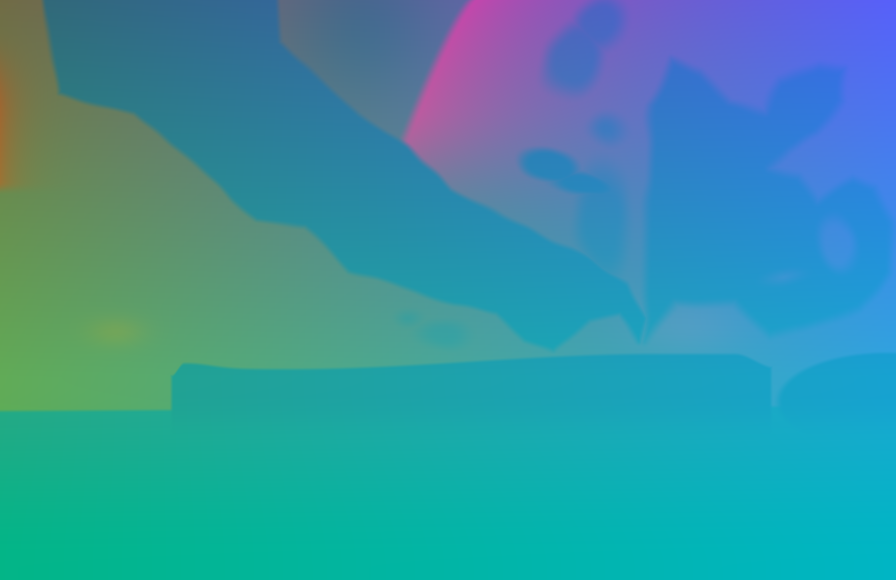
Give the GLSL for this texture map, as a Shadertoy shader.

```glsl
float hash(vec2 p) {
    return fract(sin(dot(p, vec2(127.1, 311.7))) * 4375.5);
}

float noise(vec2 p) {
    vec2 i = floor(p), f = fract(p);
    f = f * f * (3.0 - 2.0 * f);
    return mix(mix(hash(i), hash(i + vec2(1, 0)), f.x),
               mix(hash(i + vec2(0, 1)), hash(i + 1.0), f.x), f.y);
}

float polygon(vec2 p, vec2[24] v) {
    float d = dot(p - v[0], p - v[0]), s = 1.0;
    for (int i = 0, j = 23; i < 24; j = i, i++) {
        vec2 e = v[j] - v[i], w = p - v[i];
        vec2 b = w - e * clamp(dot(w, e) / dot(e, e), 0.0, 1.0);
        d = min(d, dot(b, b));
        bvec3 c = bvec3(p.y >= v[i].y, p.y < v[j].y, e.x * w.y > e.y * w.x);
        if (all(c) || all(not(c))) s = -s;
    }
    return s * sqrt(d);
}

float ellipse(vec2 p, vec2 center, vec2 radius, float angle) {
    p -= center;
    float c = cos(angle), s = sin(angle);
    p = vec2(c * p.x + s * p.y, c * p.y - s * p.x);
    return (length(p / radius) - 1.0) * min(radius.x, radius.y);
}

float fill(float d, float soft) {
    return 1.0 - smoothstep(-soft, soft, d);
}

float glow(vec2 p, vec2 center, vec2 radius) {
    vec2 q = (p - center) / radius;
    return exp(-dot(q, q));
}

// Teal foreground ramp, from top to bottom
vec3 nearColor(vec2 uv) {
    vec3 top = mix(vec3(0.21, 0.41, 0.45), vec3(0.25, 0.39, 0.93), uv.x);
    vec3 middle = mix(vec3(0.15, 0.66, 0.52), vec3(0.10, 0.66, 0.82), uv.x);
    vec3 bottom = mix(vec3(0.01, 0.71, 0.53), vec3(0.0, 0.71, 0.77), uv.x);
    vec3 c = mix(top, middle, clamp(uv.y / 0.65, 0.0, 1.0));
    return mix(c, bottom, smoothstep(0.65, 0.98, uv.y));
}

// Warm and magenta haze behind the shapes
vec3 farColor(vec2 p, vec2 uv, vec3 near) {
    vec3 c = near + mix(vec3(0.23, 0.01, -0.18), vec3(0.08, -0.01, 0.05), uv.x);
    float edge = p.x - 4.03 + 0.62 * pow(p.y / 1.3, 0.8);
    float sector = smoothstep(-0.05, 0.07, edge) * exp(-max(edge, 0.0) * 0.95);
    sector *= 1.0 - smoothstep(0.9, 2.1, p.y);
    c += vec3(0.40, -0.13, 0.03) * sector;
    c -= vec3(0.12, 0.0, 0.0) * glow(p, vec2(3.1, 0.2), vec2(0.65, 0.7)) * fill(edge, 0.06);
    float rim = exp(-p.x * 6.0) * smoothstep(0.2, 1.0, p.y) * fill(p.y - 1.62, 0.06);
    c += vec3(0.20, -0.09, -0.10) * rim;
    c += vec3(0.08, 0.01, -0.05) * glow(p, vec2(1.0, 2.85), vec2(0.25, 0.13));
    c += vec3(0.07, 0.0, 0.01) * glow(p, vec2(5.9, 2.8), vec2(0.5, 0.25));
    return c;
}

void mainImage(out vec4 fragColor, in vec2 fragCoord) {
    // Canvas 7.68 by 4.98 units, y pointing down
    vec2 uv = fragCoord / iResolution.xy;
    uv.y = 1.0 - uv.y;
    vec2 p = uv * vec2(7.68, 4.98);
    vec2 q = p + 0.05 * (vec2(noise(p * 4.0), noise(p * 4.0 + 17.0)) - 0.5);

    vec3 near = nearColor(uv);
    vec3 color = farColor(p, uv, near);

    // Diagonal limb
    vec2[24] limb = vec2[24](
        vec2(2.36, -0.3), vec2(2.40, 0.35), vec2(2.70, 0.65), vec2(3.05, 0.97),
        vec2(3.47, 1.27), vec2(3.85, 1.64), vec2(4.30, 1.88), vec2(4.90, 2.15),
        vec2(5.36, 2.43), vec2(5.52, 2.75), vec2(5.47, 2.92), vec2(5.30, 2.70),
        vec2(5.05, 2.75), vec2(4.75, 3.02), vec2(4.50, 2.92), vec2(4.26, 2.68),
        vec2(3.90, 2.61), vec2(3.00, 2.31), vec2(2.63, 1.95), vec2(2.20, 1.88),
        vec2(1.55, 1.28), vec2(1.15, 0.98), vec2(0.50, 0.80), vec2(0.33, -0.3));
    float cover = fill(polygon(q, limb) - 0.01, 0.035);

    // Branching mass on the right, with two openings
    vec2[24] mass = vec2[24](
        vec2(5.52, 2.92), vec2(5.57, 0.90), vec2(5.75, 0.52), vec2(6.00, 0.60),
        vec2(6.25, 0.88), vec2(6.55, 0.95), vec2(6.70, 0.68), vec2(7.00, 0.56),
        vec2(7.24, 0.58), vec2(7.22, 0.85), vec2(7.00, 1.15), vec2(6.75, 1.28),
        vec2(6.60, 1.45), vec2(6.85, 1.50), vec2(7.00, 1.72), vec2(7.30, 1.54),
        vec2(7.50, 1.60), vec2(7.65, 1.90), vec2(7.62, 2.35), vec2(7.35, 2.65),
        vec2(6.90, 2.80), vec2(6.60, 2.87), vec2(6.30, 2.60), vec2(5.80, 2.62));
    float body = polygon(q, mass);
    body = max(body, -ellipse(q, vec2(7.17, 2.09), vec2(0.15, 0.22), -0.3));
    body = max(body, -ellipse(q, vec2(6.72, 2.38), vec2(0.09, 0.03), -0.2));
    cover = max(cover, 0.92 * fill(body, 0.06));

    // Loose patches inside the haze
    float patches = ellipse(q, vec2(4.72, 1.42), vec2(0.25, 0.12), 0.3);
    patches = min(patches, ellipse(q, vec2(5.0, 1.58), vec2(0.26, 0.09), 0.15));
    cover = max(cover, fill(patches, 0.04));
    float clouds = ellipse(q, vec2(4.92, 0.5), vec2(0.22, 0.30), 0.5);
    clouds = min(clouds, ellipse(q, vec2(5.15, 0.2), vec2(0.2, 0.22), 0.5));
    clouds = min(clouds, ellipse(q, vec2(5.2, 1.1), vec2(0.13, 0.10), 0.0));
    clouds = min(clouds, ellipse(q, vec2(5.17, 1.9), vec2(0.2, 0.45), 0.0));
    cover = max(cover, 0.7 * fill(clouds, 0.09));
    float smudges = ellipse(q, vec2(3.8, 2.87), vec2(0.2, 0.1), 0.1);
    smudges = min(smudges, ellipse(q, vec2(3.5, 2.72), vec2(0.08, 0.05), 0.0));
    cover = max(cover, 0.4 * fill(smudges, 0.06));
    color = mix(color, near - vec3(0.02, 0.0, 0.0), cover);

    // Floor, long low block and rounded cushion
    color = mix(color, near, fill(3.53 - 0.006 * p.x - p.y, 0.02));
    float lid = 3.17 - 0.13 * smoothstep(2.5, 5.6, p.x);
    lid -= 0.05 * glow(p, vec2(1.6, p.y), vec2(0.3, 1.0));
    lid += 0.12 * smoothstep(6.3, 6.65, p.x) + 0.1 * (1.0 - smoothstep(1.47, 1.58, p.x));
    float block = max(lid - p.y, abs(p.x - 4.04) - 2.57);
    float cushion = ellipse(p, vec2(7.6, 3.45), vec2(0.93, 0.42), 0.0);
    float solid = fill(min(block, cushion), 0.02);
    vec3 shade = near - vec3(0.01, 0.025, 0.0) * (1.0 - smoothstep(3.4, 3.8, p.y));
    color = mix(color, shade, solid);

    fragColor = vec4(clamp(color, 0.0, 1.0), 1.0);
}
```
